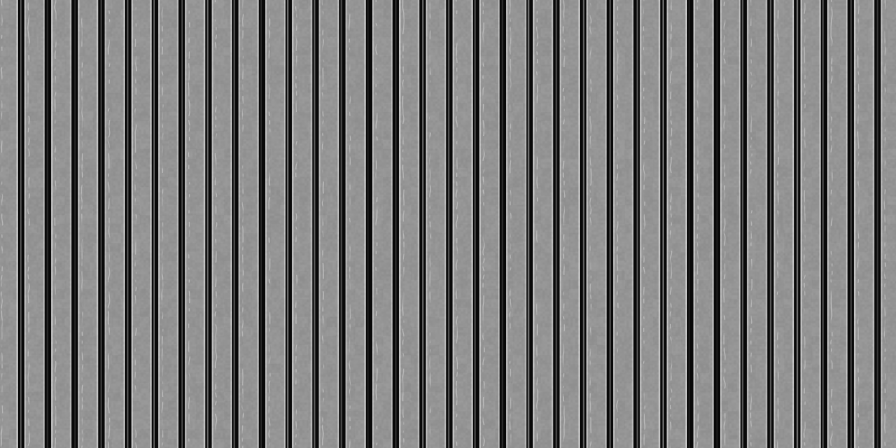
Give the GLSL for this pattern, as a Shadertoy shader.

```glsl
const float STRIPES = 33.48;       // repeats across the canvas width
const float FIRST_STRIPE = 0.79;   // centre of the first stripe, in repeats
const float LINE_HALF = 0.118;     // half width of the dark line, in repeats
const float GAP_HALF = 0.030;      // half width of the slit inside the line
const float RIM_WIDTH = 0.062;     // bright rim on each side of the line
const float SPECKLE_HALF = 0.022;  // half width of the broken thread by the rim
const float BLOCKS_DOWN = 48.0;    // faint tonal blocks over the height
const float GRAIN_DOWN = 192.0;    // fine grain cells over the height
const float BLOCK_AMOUNT = 0.022;
const float GRAIN_AMOUNT = 0.035;

const float GROUND = 0.58;
const float RIM = 0.77;
const float INK = 0.03;
const float GAP_DARK = 0.06;
const float GAP_LIGHT = 0.44;

float hash(vec2 p) {
    vec3 q = fract(vec3(p.xyx) * 0.1031);
    q += dot(q, q.yzx + 33.33);
    return fract((q.x + q.y) * q.z);
}

float valueNoise(vec2 p) {
    vec2 cell = floor(p);
    vec2 f = fract(p);
    f = f * f * (3.0 - 2.0 * f);
    float low = mix(hash(cell), hash(cell + vec2(1.0, 0.0)), f.x);
    float high = mix(hash(cell + vec2(0.0, 1.0)), hash(cell + 1.0), f.x);
    return mix(low, high, f.y);
}

// Share of a pixel of the given width covered by the interval [lo, hi]
float coverage(float x, float lo, float hi, float pixel) {
    float overlap = min(x + 0.5 * pixel, hi) - max(x - 0.5 * pixel, lo);
    return clamp(overlap / pixel, 0.0, 1.0);
}

float band(float x, float centre, float halfWidth, float pixel) {
    return coverage(x, centre - halfWidth, centre + halfWidth, pixel);
}

void mainImage(out vec4 fragColor, in vec2 fragCoord) {
    vec2 uv = fragCoord / iResolution.y;
    float pixel = STRIPES / iResolution.x;

    // Repeat across, with x measured from the line centre
    float along = fragCoord.x * pixel - FIRST_STRIPE + 0.5;
    float id = floor(along);
    float x = fract(along) - 0.5;

    // Variation from one stripe to the next
    float gapTone = hash(vec2(id, 3.0) + 50.0);
    float gapShift = (hash(vec2(id, 7.0) + 50.0) - 0.6) * 0.07;
    float leftRim = mix(0.65, 1.0, hash(vec2(id, 11.0) + 50.0));
    float rightRim = mix(0.65, 1.0, hash(vec2(id, 17.0) + 50.0));

    // Ground with faint blocks and fine grain
    float block = hash(floor(uv * BLOCKS_DOWN)) - 0.5;
    float grain = valueNoise(uv * GRAIN_DOWN) - 0.5;
    float tone = GROUND + BLOCK_AMOUNT * block + GRAIN_AMOUNT * grain;

    // Broken pale thread beside the right rim
    float wander = valueNoise(vec2(id * 5.3, uv.y * 64.0));
    float broken = smoothstep(0.35, 0.75, valueNoise(vec2(id * 9.7, uv.y * 110.0)));
    float thread = band(x, 0.25 + 0.06 * wander, SPECKLE_HALF, pixel);
    tone = mix(tone, RIM, 0.65 * thread * broken);

    // Bright rims
    float outer = LINE_HALF + RIM_WIDTH;
    float rim = leftRim * coverage(x, -outer, -LINE_HALF, pixel)
              + rightRim * coverage(x, LINE_HALF, outer, pixel);
    tone = mix(tone, RIM + GRAIN_AMOUNT * grain, rim);

    // Dark line split by a slit
    float line = band(x, 0.0, LINE_HALF, pixel);
    float gap = band(x, gapShift, GAP_HALF, pixel);
    tone = mix(tone, INK, line);
    tone = mix(tone, mix(GAP_DARK, GAP_LIGHT, gapTone), gap);

    fragColor = vec4(vec3(tone), 1.0);
}
```
